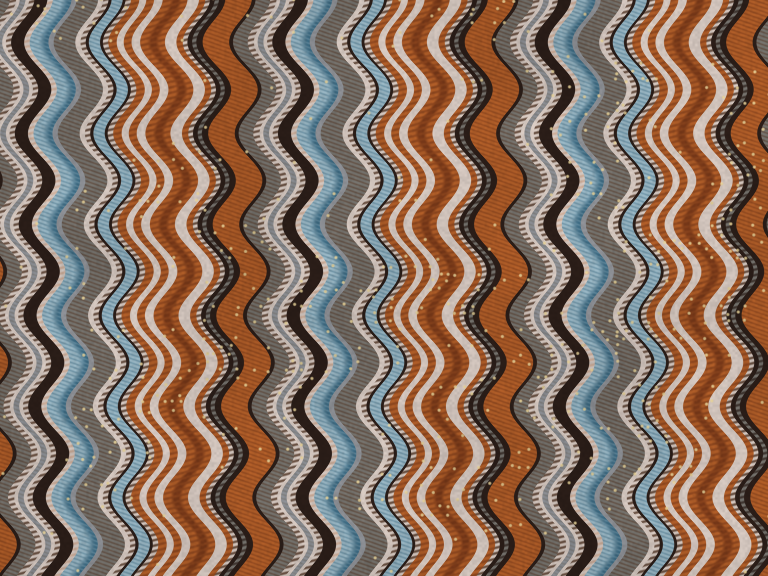
This pattern is drawn by a Shadertoy shader. Its source:

```glsl
const float TAU = 6.28318;
const vec3 CREAM = vec3(0.80, 0.75, 0.72);
const vec3 INK = vec3(0.16, 0.11, 0.09);
const vec3 UMBER = vec3(0.33, 0.23, 0.17);
const vec3 ORANGE = vec3(0.66, 0.35, 0.15);
const vec3 RUST = vec3(0.45, 0.21, 0.09);
const vec3 GREY = vec3(0.44, 0.43, 0.41);
const vec3 SLATE = vec3(0.53, 0.54, 0.56);
const vec3 SKY = vec3(0.57, 0.68, 0.73);
const vec3 TEAL = vec3(0.23, 0.40, 0.49);
const vec3 GOLD = vec3(0.87, 0.79, 0.57);

float hash(vec2 p) {
    return fract(sin(dot(p, vec2(127.1, 311.7))) * 43758.5453);
}

float noise(vec2 p) {
    vec2 i = floor(p), f = fract(p);
    f = f * f * (3.0 - 2.0 * f);
    float low = mix(hash(i), hash(i + vec2(1, 0)), f.x);
    float high = mix(hash(i + vec2(0, 1)), hash(i + vec2(1, 1)), f.x);
    return mix(low, high, f.y);
}

// Position across the ribbons, in repeats, following the waves
float ribbonCoord(vec2 p, float period, float wavelength, float amplitude, float lean) {
    float fall = 0.53 - p.y;
    float wobble = 0.004 * (noise(p * vec2(3.0, 5.0)) - 0.5);
    float sway = amplitude * cos(TAU * fall / wavelength);
    return (p.x - 0.4415 - lean * fall - sway - wobble) / period;
}

// Fine slanted threads, 0 to 1
float threads(vec2 p, float spacing, float slant, float cover, float px) {
    float d = abs(fract((p.y + slant * p.x) / spacing) - 0.5);
    float soft = 0.12 + 0.5 * px / spacing;
    return smoothstep(-soft, soft, 0.5 * cover - d);
}

// Covers everything to the right of start
vec3 stripe(vec3 base, float u, float start, float soft, vec3 colour) {
    return mix(base, colour, smoothstep(start - soft, start + soft, u));
}

// Small round specks, gathered where the noise is high
float specks(vec2 p, float cell, float radius, float px) {
    vec2 id = floor(p / cell);
    vec2 centre = 0.25 + 0.5 * vec2(hash(id + 3.7), hash(id + 9.2));
    float d = length((fract(p / cell) - centre) * cell);
    float cluster = smoothstep(0.45, 0.85, noise(id * cell * 6.0 + 4.0));
    float present = step(hash(id + 17.0), 0.012 + 0.16 * cluster);
    return present * smoothstep(radius + px, radius - px, d);
}

vec3 ribbons(float u, vec2 p, float soft, float px) {
    float weave = threads(p, 0.0072, 0.35, 0.42, px);
    float ticks = threads(p, 0.0095, -0.25, 0.45, px);
    vec3 greyCloth = mix(GREY, UMBER, 0.55 * weave);
    vec3 orangeCloth = mix(ORANGE, RUST, 0.45 * weave);
    vec3 skyCloth = mix(SKY, TEAL, 0.40 * weave);
    vec3 tickedCream = mix(CREAM, UMBER, 0.85 * ticks);
    vec3 tickedOrange = mix(ORANGE, RUST, 0.55 * ticks);

    // Grey and cream group
    vec3 c = INK;
    c = stripe(c, u, 0.012, soft, greyCloth);
    c = stripe(c, u, 0.068, soft, tickedCream);
    c = stripe(c, u, 0.092, soft, CREAM);
    c = stripe(c, u, 0.106, soft, mix(SLATE, GREY, 0.5 * weave));
    c = stripe(c, u, 0.128, soft, CREAM);
    c = stripe(c, u, 0.142, soft, tickedCream);
    c = stripe(c, u, 0.162, soft, INK);

    // Blue group, shaded from light to deep
    c = stripe(c, u, 0.212, soft, mix(CREAM, ORANGE, 0.25 * ticks));
    c = stripe(c, u, 0.233, soft, skyCloth);
    c = stripe(c, u, 0.280, 0.018, mix(TEAL, SKY, 0.3 * weave));
    c = stripe(c, u, 0.305, soft, SLATE);
    c = stripe(c, u, 0.325, soft, greyCloth);
    c = stripe(c, u, 0.408, soft, CREAM);
    c = stripe(c, u, 0.428, soft, tickedCream);
    c = stripe(c, u, 0.448, soft, INK);
    c = stripe(c, u, 0.460, soft, skyCloth);
    c = stripe(c, u, 0.503, soft, INK);
    c = stripe(c, u, 0.514, soft, tickedCream);

    // Orange and cream group
    c = stripe(c, u, 0.535, soft, tickedOrange);
    c = stripe(c, u, 0.567, soft, CREAM);
    c = stripe(c, u, 0.594, soft, tickedOrange);
    c = stripe(c, u, 0.624, soft, CREAM);
    c = stripe(c, u, 0.657, soft, tickedOrange);
    c = stripe(c, u, 0.692, 0.010, mix(RUST, ORANGE, 0.25 * ticks));
    c = stripe(c, u, 0.724, 0.010, tickedOrange);
    c = stripe(c, u, 0.752, soft, CREAM);
    c = stripe(c, u, 0.796, soft, tickedOrange);
    c = stripe(c, u, 0.820, soft, tickedCream);

    // Dark edging and wide orange ribbon
    c = stripe(c, u, 0.838, soft, INK);
    c = stripe(c, u, 0.856, soft, mix(GREY, INK, 0.7 * ticks));
    c = stripe(c, u, 0.872, soft, INK);
    c = stripe(c, u, 0.896, soft, orangeCloth);
    return stripe(c, u, 1.0 - soft, soft, INK);
}

void mainImage(out vec4 fragColor, in vec2 fragCoord) {
    float px = 1.0 / iResolution.y;
    vec2 p = fragCoord * px;
    float period = 0.455;
    float u = ribbonCoord(p, period, 0.158, 0.022, 0.05);
    vec3 colour = ribbons(fract(u), p, 0.7 * px / period, px);

    // Scattered flecks and worn cloth grain
    colour = mix(colour, GOLD, 0.85 * specks(p, 0.014, 0.0026, px));
    float wear = 0.10 * (noise(p * 230.0) - 0.5) + 0.08 * (noise(p * 9.0) - 0.5);
    fragColor = vec4(clamp(colour * (1.0 + wear), 0.0, 1.0), 1.0);
}
```
